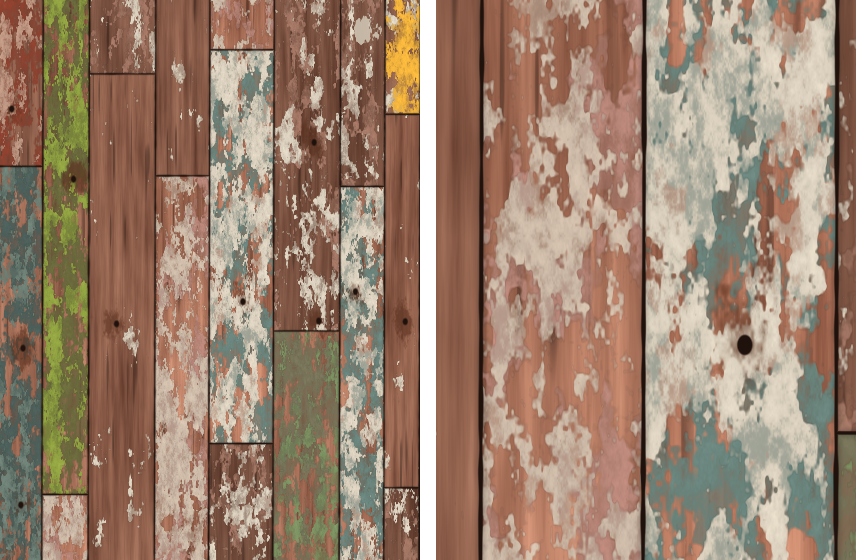
Left: the whole. Right: its middle third, enlarged.
This texture is drawn by a WebGL 1 fragment shader. Its source:

```glsl
precision highp float;
// Eight columns of reclaimed planks with staggered joints and worn paint.
// Each plank has stretched-noise grain, two coats of flaking paint chosen by
// its finish, and hashed nail holes, rust stains and pale splashes.
uniform vec2 u_resolution;

const vec2 SHEET = vec2(0.75, 1.0);
const vec3 WOOD_DARK = vec3(0.38, 0.22, 0.16);
const vec3 WOOD_LIGHT = vec3(0.75, 0.53, 0.43);
const vec3 GAP = vec3(0.12, 0.07, 0.05);
const vec3 CHALK = vec3(0.83, 0.79, 0.72);
const vec3 RUST = vec3(0.34, 0.18, 0.11);

struct Plank { vec2 low; vec2 high; float style; };
struct Finish { float shade; vec3 under; float underCover; vec3 top; float topCover; };

float hash(vec2 p) {
  vec3 q = fract(p.xyx * 0.1031);
  q += dot(q, q.yzx + 33.33);
  return fract((q.x + q.y) * q.z);
}

float noise(vec2 p) {
  vec2 i = floor(p), f = fract(p);
  f = f * f * (3.0 - 2.0 * f);
  vec2 e = vec2(1.0, 0.0);
  return mix(mix(hash(i), hash(i + e), f.x),
             mix(hash(i + e.yx), hash(i + e.xx), f.x), f.y);
}

// Sum of octaves; a higher gain gives a rougher result.
float fbm(vec2 p, float gain) {
  float sum = 0.0, total = 0.0, weight = 1.0;
  for (int i = 0; i < 5; i++) {
    sum += weight * noise(p);
    total += weight;
    p = p * 2.03 + 17.3;
    weight *= gain;
  }
  return sum / total;
}

// Keeps the plank under uv if it lies in this column, then moves right.
void layColumn(vec2 uv, inout float left, float right, vec2 joints, vec3 styles, inout Plank plank) {
  if (uv.x >= left) {
    plank = Plank(vec2(left, joints.x), vec2(right, 1.1), styles.x);
    if (uv.y < joints.x) plank = Plank(vec2(left, joints.y), vec2(right, joints.x), styles.y);
    if (uv.y < joints.y) plank = Plank(vec2(left, -0.1), vec2(right, joints.y), styles.z);
  }
  left = right;
}

Plank findPlank(vec2 uv) {
  Plank plank = Plank(vec2(0.0), vec2(1.0), 0.0);
  float left = -0.01;
  layColumn(uv, left, 0.103, vec2(0.703, -0.1), vec3(8, 3, 3), plank);
  layColumn(uv, left, 0.213, vec2(0.117, -0.1), vec3(4, 5, 5), plank);
  layColumn(uv, left, 0.371, vec2(0.868, -0.1), vec3(1, 0, 0), plank);
  layColumn(uv, left, 0.500, vec2(0.686, -0.1), vec3(0, 5, 5), plank);
  layColumn(uv, left, 0.653, vec2(0.911, 0.208), vec3(5, 2, 1), plank);
  layColumn(uv, left, 0.811, vec2(0.409, -0.1), vec3(1, 6, 6), plank);
  layColumn(uv, left, 0.917, vec2(0.667, -0.1), vec3(1, 2, 2), plank);
  layColumn(uv, left, 1.001, vec2(0.796, 0.129), vec3(7, 0, 1), plank);
  return plank;
}

// Bare, flaked, white on teal, teal, green, rose, olive, yellow, red.
Finish finishOf(float s) {
  if (s < 0.5) return Finish(0.96, CHALK, -0.1, CHALK, -0.3);
  if (s < 1.5) return Finish(0.80, vec3(0.62, 0.45, 0.38), 0.38, CHALK, 0.27);
  if (s < 2.5) return Finish(1.22, vec3(0.40, 0.50, 0.47), 0.66, CHALK, 0.56);
  if (s < 3.5) return Finish(1.02, vec3(0.29, 0.36, 0.34), 0.66, vec3(0.42, 0.49, 0.45), 0.38);
  if (s < 4.5) return Finish(1.10, vec3(0.40, 0.40, 0.23), 0.64, vec3(0.55, 0.62, 0.25), 0.56);
  if (s < 5.5) return Finish(1.16, vec3(0.70, 0.51, 0.46), 0.50, vec3(0.78, 0.71, 0.64), 0.50);
  if (s < 6.5) return Finish(1.15, vec3(0.45, 0.44, 0.34), 0.68, vec3(0.47, 0.55, 0.37), 0.32);
  if (s < 7.5) return Finish(0.98, CHALK, 0.42, vec3(0.93, 0.69, 0.23), 0.70);
  return Finish(0.90, vec3(0.54, 0.25, 0.18), 0.66, vec3(0.73, 0.58, 0.50), 0.33);
}

vec3 woodGrain(vec2 p, float shade) {
  float rings = abs(fract(noise(p * vec2(12.0, 1.8)) * 7.0) - 0.5) * 2.0;
  float fibre = fbm(p * vec2(110.0, 5.0), 0.6);
  float crack = smoothstep(0.80, 0.95, noise(p * vec2(190.0, 8.0)));
  float tone = 0.14 * rings + 0.9 * fibre + 0.6 * (fbm(p * vec2(9.0, 4.0), 0.6) - 0.5);
  return mix(WOOD_DARK, WOOD_LIGHT, clamp(tone, 0.0, 1.0)) * shade * (1.0 - 0.28 * crack);
}

// Coats the base where the wear noise is high, thin where grit is low.
vec3 flakingCoat(vec3 base, vec3 coat, float cover, float wear, float grit) {
  float edge = wear - mix(0.70, 0.30, cover);
  base *= 1.0 - 0.08 * smoothstep(-0.04, 0.0, edge);
  float body = 0.62 + 0.38 * smoothstep(0.32, 0.58, grit);
  return mix(base, coat * (0.82 + 0.36 * grit), body * smoothstep(-0.02, 0.05, edge));
}

// Distance to one hashed spot in a tall cell of the column; far if absent.
float spotDistance(vec2 p, float left, float right, float cellHeight, float seed, float rarity) {
  vec2 cell = vec2(floor(left * 97.0) + seed, floor(p.y / cellHeight));
  vec2 centre = vec2(mix(left, right, 0.25 + 0.5 * hash(cell)),
                     (cell.y + 0.2 + 0.6 * hash(cell + 5.7)) * cellHeight);
  return length((p - centre) * vec2(1.0, 0.75)) + step(hash(cell + 9.1), rarity);
}

void main() {
  vec2 uv = gl_FragCoord.xy / u_resolution;
  float pixel = 1.0 / min(u_resolution.x / SHEET.x, u_resolution.y);
  uv.x += 0.0035 * (1.0 - uv.y); // slight lean of the seams
  Plank plank = findPlank(uv);
  Finish finish = finishOf(plank.style);
  vec2 p = uv * SHEET;
  float seed = hash(floor(plank.low * 900.0) + 3.0);
  vec2 q = p + seed * vec2(31.0, 17.0);

  // Wood and paint
  vec3 color = woodGrain(q, finish.shade * (0.94 + 0.12 * seed));
  float grit = fbm(q * vec2(75.0, 38.0), 0.75);
  float streak = 0.20 * (noise(q * vec2(110.0, 10.0)) - 0.5);
  float wear = fbm(q * vec2(27.0, 14.0), 0.78) + streak;
  float flake = fbm(q * vec2(33.0, 17.0) + 41.0, 0.78) + streak;
  color = flakingCoat(color, finish.under, finish.underCover, wear, grit);
  color = flakingCoat(color, finish.top, finish.topCover, flake, 1.0 - grit);

  // Pale splashes, rust stains and nail holes
  float left = plank.low.x * SHEET.x, right = plank.high.x * SHEET.x;
  float splash = spotDistance(p, left, right, 0.41, 20.0, 0.7) + 0.07 * (wear - 0.5);
  color = mix(color, CHALK, 0.85 * smoothstep(0.013, 0.009, splash));
  float nail = spotDistance(p, left, right, 0.29, 60.0, 0.55);
  color = mix(color, RUST, 0.6 * smoothstep(0.022, 0.004, nail + 0.07 * (flake - 0.5)));
  color = mix(color, GAP, 1.0 - smoothstep(0.0045 - pixel, 0.0045 + pixel, nail));

  // Worn rims and dark seams
  vec2 inset = min(uv - plank.low, plank.high - uv) * SHEET;
  float rim = min(inset.x, inset.y) + 0.001 * (noise(p * 70.0) - 0.5);
  color *= mix(0.82, 1.0, smoothstep(0.0, 0.005, rim));
  color = mix(GAP, color, smoothstep(0.0012 - pixel, 0.0012 + pixel, rim));
  gl_FragColor = vec4(color, 1.0);
}
```
